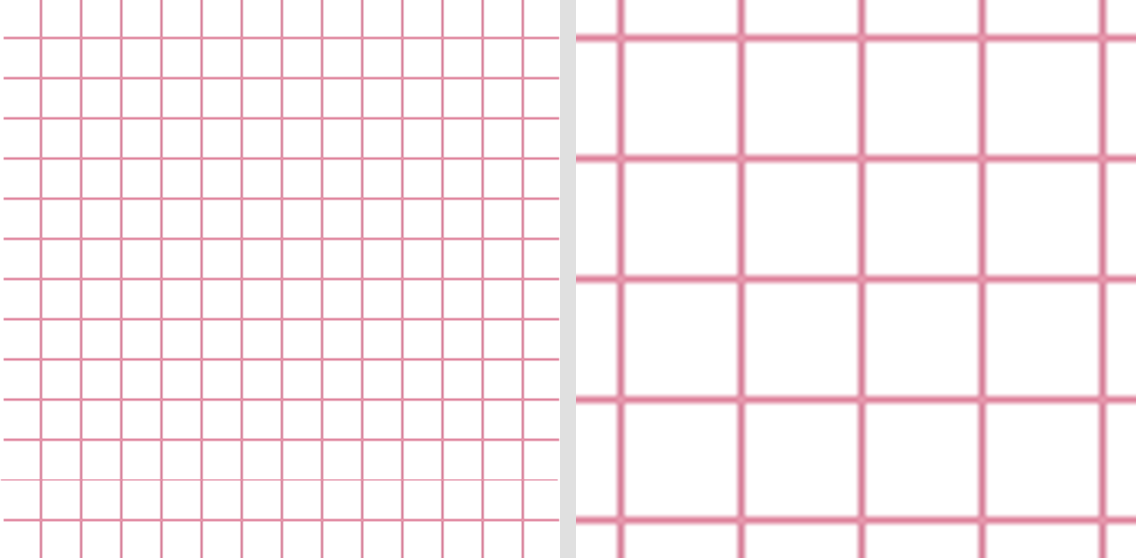
Left: the whole. Right: its middle third, enlarged.
This pattern is drawn by a WebGL 2 fragment shader. Its source:

```glsl
#version 300 es
precision highp float;

uniform vec2 u_resolution;
out vec4 fragColor;

const vec3 PAPER = vec3(1.0);
const vec3 VERTICAL_INK = vec3(0.84, 0.49, 0.59);
const vec3 HORIZONTAL_INK = vec3(0.87, 0.50, 0.60);
const vec3 CROSSING_INK = vec3(0.91, 0.61, 0.69);

const float LINE_COUNT = 13.0;               // lines along each axis
const vec2 FIRST_LINE = vec2(0.0732, 0.0679);
const vec2 SPACING = vec2(0.0717, 0.0720);
const float HALF_WIDTH = 0.00212;
const float EDGE_SOFTNESS = 0.00222;

const vec2 ROW_ENDS = vec2(0.0065, 0.9985);  // left and right ends of the rows
const float THIN_ROW = 1.0;                  // counted from the bottom
const float THIN_HALF_WIDTH = 0.0010;
const float THIN_SOFTNESS = 0.0014;
const vec2 THIN_ENDS = vec2(0.0015, 0.9960);

// Index of the nearest line on each axis, limited to the drawn lines
vec2 nearestLine(vec2 p) {
    return clamp(round((p - FIRST_LINE) / SPACING), 0.0, LINE_COUNT - 1.0);
}

// Soft coverage of a stroke at distance d from its centre
float stroke(float d, float halfWidth, float softness) {
    return 1.0 - smoothstep(halfWidth - softness, halfWidth + softness, d);
}

// Soft mask between two ends
float span(float x, vec2 ends, float softness) {
    return smoothstep(ends.x - softness, ends.x + softness, x)
         * (1.0 - smoothstep(ends.y - softness, ends.y + softness, x));
}

void main() {
    vec2 p = gl_FragCoord.xy / u_resolution;
    float pixel = 1.0 / min(u_resolution.x, u_resolution.y);
    float softness = max(EDGE_SOFTNESS, 0.72 * pixel);
    float thinSoftness = max(THIN_SOFTNESS, 0.72 * pixel);

    vec2 index = nearestLine(p);
    vec2 d = abs(p - FIRST_LINE - index * SPACING);

    // Columns run the full height; rows stop short of the sides
    bool thin = index.y == THIN_ROW;
    float rowHalfWidth = thin ? THIN_HALF_WIDTH : HALF_WIDTH;
    float rowSoftness = thin ? thinSoftness : softness;
    vec2 rowEnds = thin ? THIN_ENDS : ROW_ENDS;
    float column = stroke(d.x, HALF_WIDTH, softness);
    float row = stroke(d.y, rowHalfWidth, rowSoftness) * span(p.x, rowEnds, pixel);

    // Lay down both inks, paler where they cross
    vec3 color = mix(PAPER, VERTICAL_INK, column);
    color = mix(color, HORIZONTAL_INK, row);
    color = mix(color, CROSSING_INK, column * row);

    fragColor = vec4(color, 1.0);
}
```
